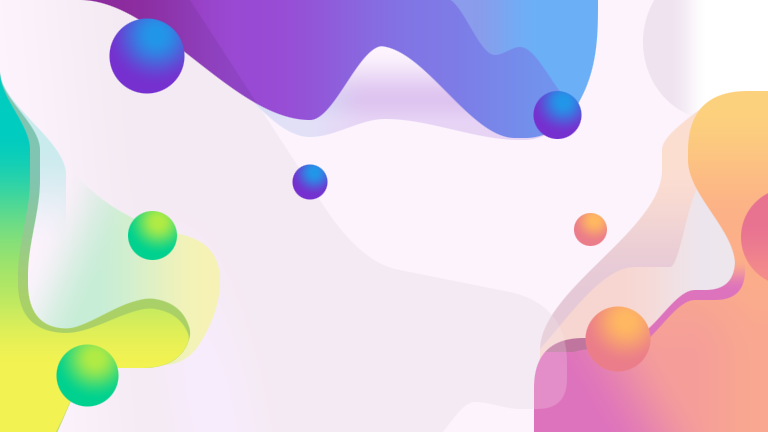
Give the GLSL for this background, as a Shadertoy shader.

```glsl
// Pale backdrop with flowing violet, green and orange gradient blobs and glossy balls.
#define HEIGHT 4.32
#define PAPER vec3(.988, .953, .992)
#define HAZE vec3(.957, .918, .951)
#define BLUE_LIT vec3(.13, .59, .91)
#define BLUE_SHADE vec3(.46, .19, .81)
#define GREEN_LIT vec3(.69, .92, .27)
#define GREEN_SHADE vec3(0., .82, .56)
#define ORANGE_LIT vec3(1., .72, .38)
#define ORANGE_SHADE vec3(.92, .49, .54)
#define MAGENTA vec3(.87, .45, .74)

float S(float a, float b, float x) { return smoothstep(a, b, x); }

// Smooth union and intersection of signed fields
float join(float a, float b, float k) {
    float h = max(k - abs(a - b), 0.) / k;
    return min(a, b) - h * h * k * .25;
}
float cut(float a, float b, float k) { return -join(-a, -b, k); }

// Antialiased coverage of a field, negative inside
float cover(float d) { return clamp(.5 - d / max(fwidth(d), 1e-5), 0., 1.); }

void paint(inout vec3 col, vec3 ink, float amount) { col = mix(col, ink, amount); }

void ball(inout vec3 col, vec2 p, vec2 center, float r, vec3 lit, vec3 shade) {
    vec2 q = (p - center) / r;
    float glow = S(.1, 1.35, length(q - vec2(.25, -.55)));
    paint(col, mix(lit, shade, glow), cover(length(q) - 1.));
}

float hazeField(vec2 p) {
    float top = join(1.54 * (p.x - 1.9), 2.66 + .2 * (p.x - 3.8), .5);
    float base = 4.5 - .48 * S(4.2, 4.75, p.x) + .07 * S(4.75, 5.2, p.x);
    float lobe = cut(top - p.y, p.x - 5.67, .6);
    return cut(lobe, p.y - base, .3);
}

// Upper wave, closed by a curved right end
float waveField(vec2 p, float edge) {
    float end = p.x - 5.98 + .18 * p.y * p.y * p.y;
    return cut(p.y - edge, end, .25);
}

// Left column flowing into an arm; grow widens its upper side
float greenField(vec2 p, float grow) {
    float column = p.x - (.3 + grow) * S(.72, 1.5, p.y) + .12 * S(1.8, 2.75, p.y);
    float top = 3.33 - grow * S(.2, 1.3, p.x) - .25 * S(.65, 1.55, p.x);
    float base = 3.68 + .8 * (1. - S(.4, .95, p.x));
    float arm = cut(cut(top - p.y, p.y - base, .1), p.x - 1.92, .5);
    return join(column, arm, .5);
}

float orangeField(vec2 p) {
    float column = cut(6.88 + .47 * S(1.6, 2.65, p.y) - p.x, .91 - p.y, .6);
    float arm = cut(3.38 - .48 * S(6.3, 6.95, p.x) - p.y, 5.34 - p.x, .5);
    return join(column, arm, .3);
}

void backdrop(inout vec3 col, vec2 p, float haze) {
    vec3 fill = mix(PAPER, HAZE, S(-.2, 1.3, p.x - .1 * p.y));
    float lilac = exp(-5. * pow(p.x - 1.3 - .2 * p.y, 2.)) * S(1.5, 4., p.y);
    paint(fill, vec3(.97, .925, .99), lilac);
    paint(col, fill, cover(haze));
    // Shaded corner turning white to the right
    vec2 q = vec2(min(p.x - 7.15, 0.) / .72, (p.y - .42) / .78);
    paint(col, mix(vec3(.937, .89, .94), vec3(1), S(6.7, 7.08, p.x)), cover(length(q) - 1.));
}

void violetWave(inout vec3 col, vec2 p) {
    float x = p.x;
    // Translucent veil below the wave
    float veil = 1.37 * S(1.4, 3.1, x) - .18 * S(3.1, 3.85, x) + .21 * S(3.85, 5.2, x);
    vec3 mist = mix(vec3(.83, .87, .96), vec3(.87, .77, .94), S(3., 3.7, x));
    paint(mist, vec3(.94, .89, .98), .5 * S(1., 1.25, p.y));
    paint(col, mist, cover(waveField(p, veil)) * S(.5, 1., p.y));
    // Main wave
    float edge = 1.2 * S(.8, 3.1, x) - .74 * S(3.1, 3.83, x) + .92 * S(3.78, 5.15, x);
    vec3 fill = mix(vec3(.59, .18, .66), vec3(.60, .29, .83), S(1.1, 2.5, x));
    paint(fill, vec3(.50, .47, .90), S(2.5, 4.4, x));
    paint(fill, vec3(.44, .58, .93), S(4.2, 5.7, x));
    fill *= 1. - .07 * cover(1.54 * (x - 1.9) - p.y);
    float inner = .57 * S(4.45, 4.95, x) - .08 * S(4.95, 5.2, x) + .6 * S(5.2, 5.8, x);
    vec3 sky = mix(vec3(.54, .61, .92), vec3(.42, .69, .97), S(4.7, 5.4, x));
    paint(fill, sky, cover(p.y - inner + .02));
    paint(col, fill, cover(waveField(p, edge)));
}

void greenFlow(inout vec3 col, vec2 p) {
    // Wide yellow-green veil and narrow teal veil
    float top = 2.5 - 1.5 * exp(-1.5 * (p.x - .3));
    float side = p.x - 2.2 + .5 * pow(max(p.y - 2.8, 0.), 2.);
    float veil = cut(cut(top - p.y, side, .4), p.y - 3.65, .2);
    vec3 tint = mix(vec3(.78, .93, .84), vec3(.965, .95, .71), S(.9, 2.1, p.x));
    paint(col, tint, cover(veil) * S(.3, 1.1, p.x + .45 * (p.y - 2.6)));
    float strip = p.x - .66 * S(.7, 1.75, p.y);
    paint(col, vec3(.79, .92, .93), cover(strip) * (1. - S(1.4, 2.5, p.y)));
    // Darker rim, then the bright body
    vec3 rim = mix(vec3(.5, .77, .7), vec3(.67, .82, .4), S(1.6, 3.2, p.y));
    paint(col, rim, cover(greenField(p, .1)));
    vec3 body = mix(vec3(0., .8, .75), vec3(.62, .89, .42), S(1.3, 2.8, p.y));
    paint(body, vec3(.95, .95, .32), S(2.5, 3.7, p.y));
    paint(col, body, cover(greenField(p, 0.)));
}

void orangeFlow(inout vec3 col, vec2 p) {
    // Outer and inner veils
    float outer = 7.1 - .48 * S(.9, 1.5, p.y) - 1.22 * S(1.7, 3.5, p.y) - p.x;
    float inner = 3.9 - 1.23 * S(4.8, 6.35, p.x) - .8 * S(6.7, 7., p.x) - p.y;
    vec3 veil = mix(vec3(.99, .87, .82), vec3(.90, .79, .84), S(1.6, 2.9, p.y));
    vec3 blush = mix(vec3(.97, .84, .82), vec3(.93, .90, .93), S(6.2, 7.1, p.x));
    paint(veil, blush, cover(inner));
    float body = orangeField(p);
    paint(col, veil, cover(cut(outer, 1. - p.y, .2)));
    // Body, warm above and magenta at the lower left
    vec3 fill = mix(vec3(.99, .82, .49), vec3(.99, .69, .53), S(1., 2.3, p.y));
    paint(fill, vec3(.96, .62, .60), S(2.2, 3.6, p.y) * (1. - .5 * S(6.9, 7.6, p.x)));
    paint(fill, MAGENTA, 1. - S(.2, 1.3, p.x - 5.4 - .6 * (p.y - 3.6)));
    paint(fill, MAGENTA, cover(-body - .1) * S(2.6, 2.9, p.y) * S(6.3, 6.4, p.x));
    paint(fill, vec3(.75, .46, .62), cover(-body - .11) * cover(p.y - 3.52) * cover(p.x - 5.9));
    paint(col, fill, cover(body));
    vec3 disc = mix(vec3(.91, .45, .57), vec3(.96, .56, .54), S(2.2, 2.9, p.y));
    paint(col, disc, cover(length(p - vec2(7.9, 2.37)) - .49));
}

void mainImage(out vec4 fragColor, in vec2 fragCoord) {
    // Canvas units with y running down from the top edge
    vec2 p = vec2(fragCoord.x, iResolution.y - fragCoord.y) * HEIGHT / iResolution.y;
    vec3 col = PAPER;
    float haze = hazeField(p);
    backdrop(col, p, haze);
    violetWave(col, p);
    greenFlow(col, p);
    orangeFlow(col, p);
    paint(col, HAZE, .22 * cover(haze) * S(5.2, 5.3, p.x) * S(2.8, 3., p.y));

    ball(col, p, vec2(1.47, .56), .375, BLUE_LIT, BLUE_SHADE);
    ball(col, p, vec2(5.575, 1.15), .24, BLUE_LIT, BLUE_SHADE);
    ball(col, p, vec2(3.1, 1.82), .175, BLUE_LIT, BLUE_SHADE);
    ball(col, p, vec2(1.525, 2.355), .245, GREEN_LIT, GREEN_SHADE);
    ball(col, p, vec2(.875, 3.755), .31, GREEN_LIT, GREEN_SHADE);
    ball(col, p, vec2(5.905, 2.295), .165, ORANGE_LIT, ORANGE_SHADE);
    ball(col, p, vec2(6.18, 3.39), .325, ORANGE_LIT, ORANGE_SHADE);
    fragColor = vec4(col, 1);
}
```
